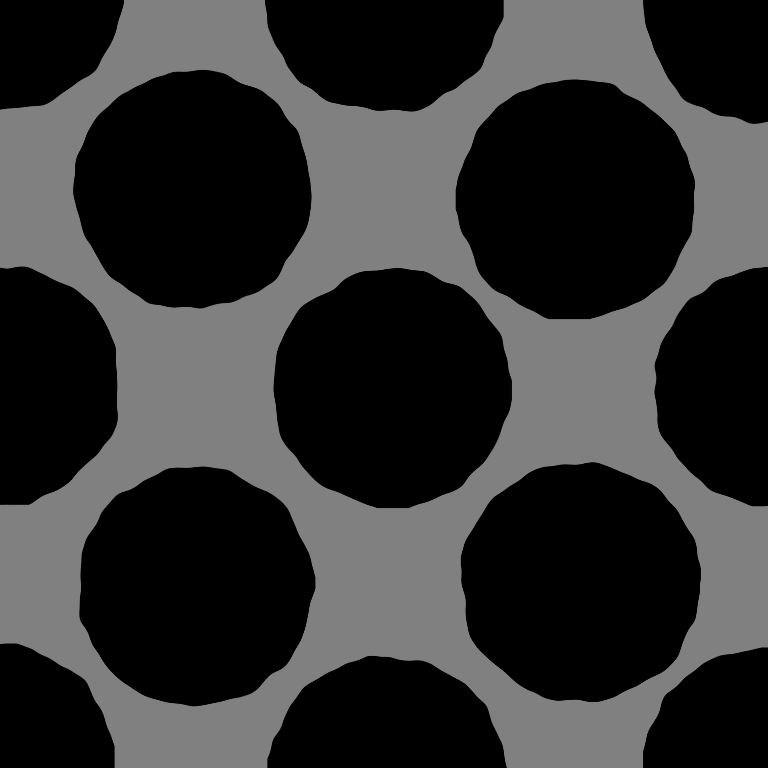
Give the GLSL for this pattern, as a Shadertoy shader.

```glsl
#define REPEATS 2.0        // dots per side on each of the two grids
#define RADIUS 0.1555      // mean dot radius
#define HALF_BOX 0.1563    // square bound that flattens the outermost bumps
#define JITTER 0.015       // largest shift of a dot centre
#define ROUGHNESS 0.0085   // depth of the edge wobble
#define BUMPS 17.0         // frequency of the edge wobble
#define GROUND vec3(0.5)
#define INK vec3(0.0)

vec2 hash22(vec2 p) {
    vec3 q = fract(p.xyx * vec3(0.1031, 0.1030, 0.0973));
    q += dot(q, q.yzx + 33.33);
    return fract((q.xx + q.yz) * q.zy);
}

float cornerSlope(vec2 corner, vec2 offset) {
    float angle = 6.28319 * hash22(corner).x;
    return dot(vec2(cos(angle), sin(angle)), offset);
}

float gradientNoise(vec2 p) {
    vec2 i = floor(p), f = p - i;
    vec2 u = f * f * f * (f * (f * 6.0 - 15.0) + 10.0);
    vec2 e = vec2(1.0, 0.0);
    return mix(mix(cornerSlope(i, f), cornerSlope(i + e, f - e), u.x),
               mix(cornerSlope(i + e.yx, f - e.yx), cornerSlope(i + 1.0, f - 1.0), u.x), u.y);
}

float edgeWobble(vec2 p) {
    return gradientNoise(p) + 0.5 * gradientNoise(2.1 * p + 7.3);
}

// Signed distance to a rough dot centred on the origin
float roughDot(vec2 p, vec2 seed) {
    float disc = length(p) - RADIUS + ROUGHNESS * edgeWobble(p * BUMPS + seed);
    float box = max(abs(p.x), abs(p.y)) - HALF_BOX;
    return max(disc, box);
}

void mainImage(out vec4 fragColor, in vec2 fragCoord) {
    vec2 p = fragCoord / iResolution.y;
    float dist = 1.0;

    // Two square grids, the second shifted by half a cell both ways
    for (int k = 0; k < 2; k++) {
        float shift = 0.5 * float(k);
        vec2 site = round(p * REPEATS - shift) + shift;
        vec2 random = hash22(site * 2.0 + 31.0);
        vec2 centre = site / REPEATS + JITTER * (2.0 * random - 1.0);
        dist = min(dist, roughDot(p - centre, 20.0 + 60.0 * random));
    }

    float pixel = 1.0 / iResolution.y;
    float cover = smoothstep(0.5 * pixel, -0.5 * pixel, dist);
    fragColor = vec4(mix(GROUND, INK, cover), 1.0);
}
```
